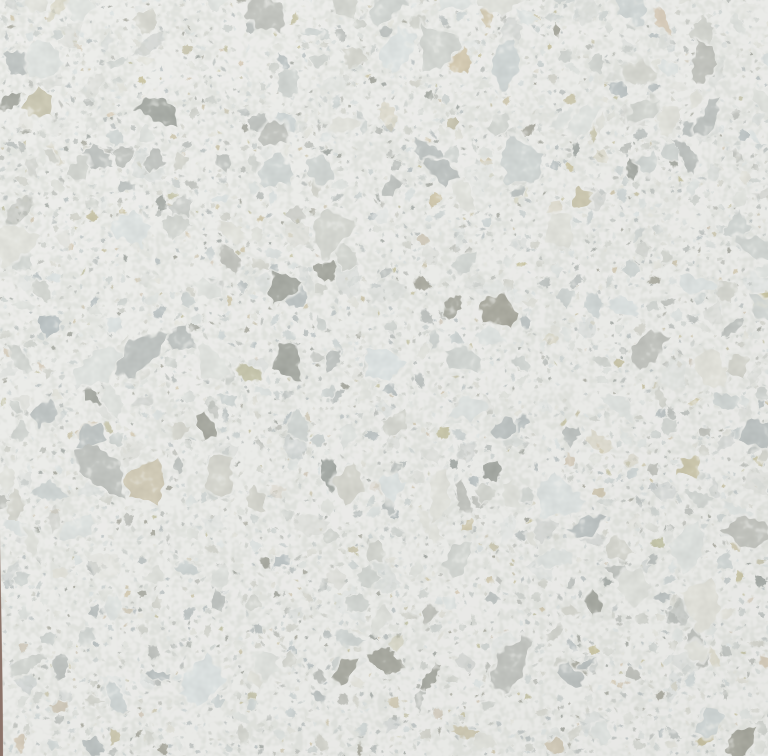
Reproduce this texture procedurally as a Shadertoy shader.

```glsl
// Pale terrazzo: angular stone chips of several sizes set in a white binder.
// Each layer scatters random polygons over a jittered grid, from specks up to
// large chips; gradient noise roughens the edges and mottles the stone.
#define BIG_CELL 0.080
#define MID_CELL 0.045
#define SMALL_CELL 0.022
#define SPECK_CELL 0.0095
#define EDGE_SOFTNESS 0.0011
#define EDGE_ROUGHNESS 0.09
#define STONE_MOTTLE 0.045
#define BINDER_LIGHT vec3(0.918, 0.920, 0.910)
#define BINDER_SHADE vec3(0.872, 0.880, 0.862)

const float TAU = 6.2832;

vec3 hash3(vec2 p) {
    vec3 q = fract(p.xyx * vec3(0.1031, 0.1030, 0.0973));
    q += dot(q, q.yxz + 33.33);
    return fract((q.xxy + q.yzz) * q.zyx);
}

vec2 direction(float angle) { return vec2(cos(angle), sin(angle)); }

float corner(vec2 cell, vec2 f, vec2 o) {
    return dot(direction(TAU * hash3(cell + o).x), f - o);
}

// Gradient noise, roughly -0.7 to 0.7
float noise(vec2 p) {
    vec2 i = floor(p), f = fract(p);
    vec2 u = f * f * f * (f * (f * 6.0 - 15.0) + 10.0);
    return mix(mix(corner(i, f, vec2(0, 0)), corner(i, f, vec2(1, 0)), u.x),
               mix(corner(i, f, vec2(0, 1)), corner(i, f, vec2(1, 1)), u.x), u.y);
}

// Distance to a stretched polygon with six uneven sides
float chipDistance(vec2 p, vec2 id, float radius) {
    vec3 h = hash3(id + 7.3);
    vec2 axis = direction(TAU * h.x);
    float stretch = mix(1.0, 1.55, h.y * h.y);
    vec2 q = vec2(dot(p, axis) / stretch, dot(p, vec2(-axis.y, axis.x)) * stretch);
    float d = -1.0;
    for (int k = 0; k < 6; k++) {
        vec3 side = hash3(id + float(k) * 11.7 + 3.1);
        float angle = (float(k) + 0.9 * (side.x - 0.5)) * TAU / 6.0;
        d = max(d, dot(q, direction(angle)) - radius * mix(0.55, 1.1, side.y));
    }
    return d / stretch;
}

// Stone tones, weighted by how common they are
vec3 stoneColor(vec3 h) {
    vec3 pale = vec3(0.865, 0.875, 0.858);
    vec3 grey = vec3(0.812, 0.825, 0.808);
    vec3 slate = vec3(0.735, 0.752, 0.742);
    vec3 ochre = mix(vec3(0.83, 0.79, 0.73), vec3(0.76, 0.75, 0.62), h.y);
    vec3 dark = vec3(0.640, 0.650, 0.620);
    vec3 c = h.x < 0.29 ? pale : h.x < 0.67 ? grey : h.x < 0.88 ? slate
           : h.x < 0.95 ? ochre : dark;
    return c + (h.z - 0.45) * vec3(-0.025, 0.0, 0.03);
}

// Lays one size of chips over the colour below
vec3 layChips(vec3 below, vec3 binder, vec2 uv, float cell, float share,
              float opacity, float seed) {
    vec2 rough = vec2(noise(uv * 7.0 / cell), noise(uv * 7.0 / cell + 41.0));
    vec2 p = uv / cell + EDGE_ROUGHNESS * rough + seed;
    vec2 home = floor(p), nearest = home;
    float d = 1.0;
    for (int y = -1; y <= 1; y++)
    for (int x = -1; x <= 1; x++) {
        vec2 id = home + vec2(x, y);
        vec3 h = hash3(id + seed);
        if (h.z > share) continue;
        float size = h.z / share;
        float radius = mix(0.18, 0.42, size * size);
        vec2 center = id + 0.5 + 0.6 * (h.xy - 0.5);
        float chip = chipDistance(p - center, id + seed, radius);
        if (chip < d) { d = chip; nearest = id; }
    }
    d *= cell;

    // Mottled, partly clouded stone
    vec3 tone = hash3(nearest + seed + 19.6);
    float cloud = noise(uv * 48.0 + tone.xy * 20.0) + 0.5 * noise(uv * 140.0);
    vec3 stone = stoneColor(tone) + STONE_MOTTLE * cloud;
    float cover = opacity * (1.0 - 0.55 * smoothstep(0.2, 0.7, cloud));

    // Clean binder rim, then the chip itself
    float soft = max(EDGE_SOFTNESS, 0.8 / iResolution.y);
    float rim = 1.0 - smoothstep(0.02 * cell, 0.07 * cell, d);
    vec3 c = mix(below, binder, 0.8 * rim * opacity);
    return mix(c, stone, cover * (1.0 - smoothstep(-soft, soft, d)));
}

void mainImage(out vec4 fragColor, in vec2 fragCoord) {
    vec2 uv = fragCoord / iResolution.y;

    // Grainy white binder
    float grain = 0.5 * noise(uv * 150.0) + 0.4 * noise(uv * 62.0 + 9.0)
                + 0.3 * noise(uv * 17.0 + 5.0);
    vec3 binder = mix(BINDER_SHADE, BINDER_LIGHT, smoothstep(-0.36, 0.16, grain));

    // Chips from fine to coarse, with faint buried ones in between
    vec3 c = layChips(binder, binder, uv, SPECK_CELL, 0.42, 0.85, 13.0);
    c = layChips(c, binder, uv, SMALL_CELL, 0.42, 0.9, 57.0);
    c = layChips(c, binder, uv, MID_CELL * 1.2, 0.45, 0.4, 91.0);
    c = layChips(c, binder, uv, MID_CELL, 0.55, 0.95, 131.0);
    c = layChips(c, binder, uv, BIG_CELL, 0.50, 0.95, 173.0);

    // Soft daylight falling off to the lower right
    c *= 1.0 + 0.012 * (uv.y - uv.x);

    // Brown sliver along the lower left border
    float sliver = 0.005 * (1.0 - smoothstep(0.0, 0.4, uv.y));
    c = mix(c, vec3(0.55, 0.45, 0.41), 1.0 - smoothstep(sliver - 0.001, sliver + 0.001, uv.x + 0.001));
    fragColor = vec4(c, 1.0);
}
```
